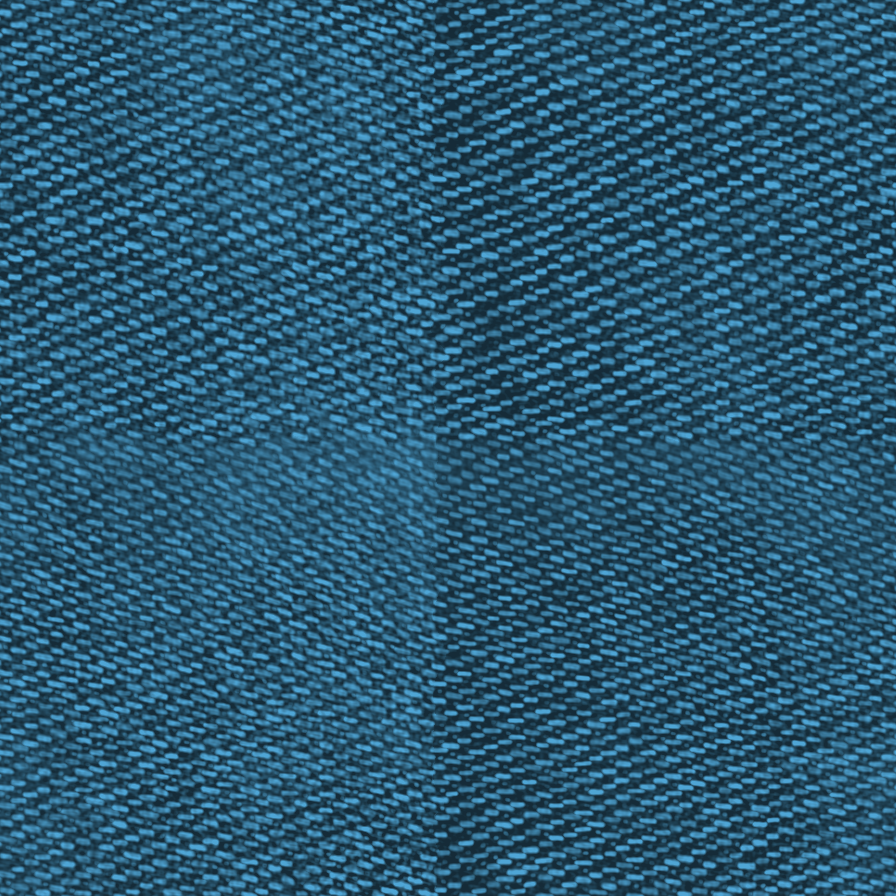
Write a WebGL 2 fragment shader that draws this texture.

```glsl
#version 300 es
precision highp float;
// Blue denim twill: slim overlapping stitches climb in diagonal ribs, 70 columns
// by 50 ribs, parted by dark gaps, with fibre noise and worn patches. Contrast
// jumps along a ragged central cross and eases away; the outer edges wrap.
uniform vec2 u_resolution;
out vec4 fragColor;

vec2 hash2(vec2 p) {
    vec3 h = fract(p.xyx * vec3(0.1031, 0.1030, 0.0973));
    h += dot(h, h.yzx + 33.33);
    return fract((h.xx + h.yz) * h.zy);
}

// Gradient noise that wraps after one canvas, with the given cell count.
float noise(vec2 p, vec2 cells) {
    p *= cells;
    vec2 cell = floor(p), f = p - cell;
    vec2 s = f * f * f * (f * (f * 6.0 - 15.0) + 10.0);
    float n = 0.0;
    for (int k = 0; k < 4; k++) {
        vec2 corner = vec2(k & 1, k >> 1);
        float angle = 6.2832 * hash2(mod(cell + corner, cells) + 7.0).x;
        vec2 weight = mix(1.0 - s, s, corner);
        n += weight.x * weight.y * dot(vec2(cos(angle), sin(angle)), f - corner);
    }
    return n * 1.5;
}

// Height of a rounded thread segment lying along x.
float thread(vec2 d, float halfLength, float radius) {
    float dist = length(vec2(max(abs(d.x) - halfLength, 0.0), d.y));
    return 1.0 - smoothstep(radius * 0.2, radius, dist);
}

// Stitches climb 0.3 of a rib per column; 70 columns climb 21 whole ribs.
float weave(vec2 p, float tilt, float radius) {
    vec2 q = p * vec2(70.0, 50.0);
    float height = 0.0;
    for (int i = -1; i <= 1; i++) {
        float column = floor(q.x) + float(i);
        float rib = floor(q.y - 0.3 * column);
        for (int j = -1; j <= 1; j++) {
            float row = rib + float(j);
            vec2 id = mod(vec2(column, row + 21.0 * floor(column / 70.0)), vec2(70.0, 50.0));
            vec2 jitter = hash2(id + 3.0), vary = hash2(id + 91.0);
            vec2 d = q - vec2(column + 0.5, row + 0.5 + 0.3 * column);
            d += (jitter - 0.5) * vec2(0.25, 0.1);
            d.x *= 0.714;
            d.y += (tilt + 0.12 * (vary.y - 0.5)) * d.x;
            float stitch = thread(d, 0.2 + 0.16 * vary.x, radius * (0.85 + 0.3 * vary.y));
            height = max(height, stitch * (0.62 + 0.45 * jitter.x));
            // Small weft bead showing in the gap between two ribs
            float bead = thread(d - vec2(0.1, -0.48), 0.03, 0.18);
            height = max(height, bead * 0.6 * vary.x);
        }
    }
    return height;
}

void main() {
    vec2 uv = gl_FragCoord.xy / u_resolution;

    // Ramps that jump at the central cross and run continuously round the edges
    float ragged = 0.014 * noise(uv, vec2(24.0));
    vec2 fromSeam = uv - vec2(0.488, 0.512) + ragged;
    vec2 ramp = fract(fromSeam);
    vec2 blend = smoothstep(-0.015, 0.015, fromSeam);
    float right = mix(0.5 - 0.5 * smoothstep(0.5, 1.0, ramp.x),
                      1.0 - 0.5 * smoothstep(0.0, 0.5, ramp.x), blend.x);
    float below = (1.0 - blend.y) * smoothstep(0.7, 1.0, ramp.y);

    // Slow drift of the cloth and uneven wear; ribs crowd in the lower half
    vec2 drift = vec2(noise(uv, vec2(5.0)), noise(uv.yx, vec2(7.0)));
    float wear = noise(uv + 0.37, vec2(4.0)) + 0.5 * noise(uv, vec2(9.0));
    vec2 cloth = uv + 0.004 * drift;
    cloth.y -= 0.016 * cos(6.2832 * uv.y);
    cloth += 0.0014 * vec2(noise(uv, vec2(38.0)), noise(uv + 0.5, vec2(32.0)));

    float tilt = mix(0.2, 0.0, right) + 0.2 * smoothstep(0.1, 0.4, uv.y) * (1.0 - blend.y);
    float radius = mix(0.27, 0.25, right);
    float height = weave(cloth, tilt, radius);

    // Fibres: fine streaks along the thread and a coarser fuzz
    float fibre = noise(uv + vec2(0.0, 0.2 * uv.x), vec2(110.0, 250.0));
    float fuzz = noise(uv + 0.21, vec2(170.0));

    float value = 0.25 + 0.60 * height;
    value += (0.14 * fibre + 0.15 * fuzz) * mix(1.3, 0.6, right);
    float softness = clamp(0.18 - 0.18 * right + 0.25 * below + 0.18 * wear, 0.0, 0.5);
    value = mix(value, mix(0.51, 0.43, right), softness);
    value += 0.03 * wear + 0.03 * (0.5 - right);

    vec3 denimBlue = vec3(0.37, 0.775, 1.0);
    fragColor = vec4(denimBlue * clamp(value, 0.22, 0.84), 1.0);
}
```
